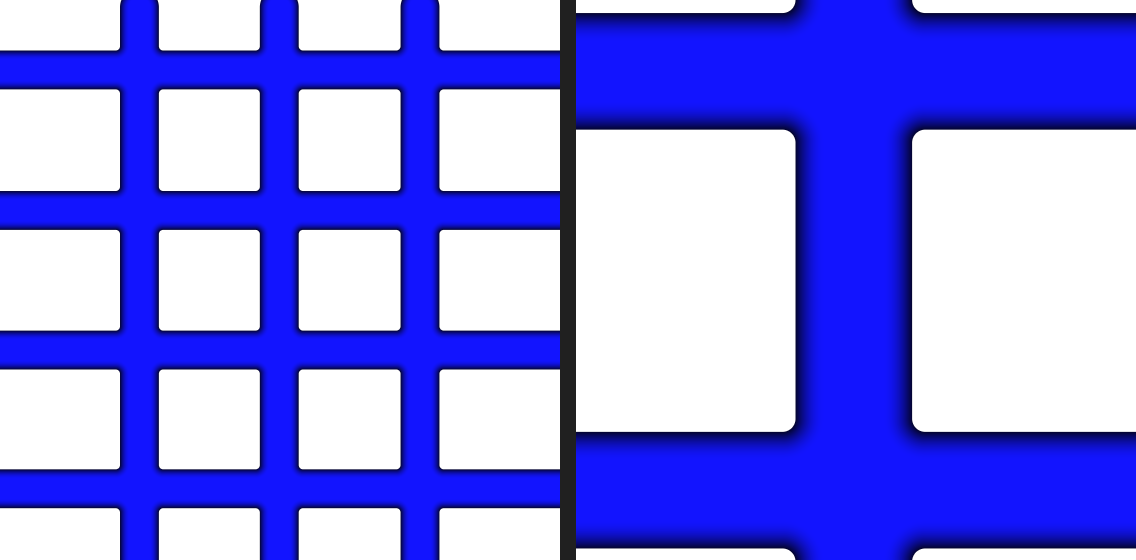
Left: the whole. Right: its middle third, enlarged.
Give the GLSL for this pattern, as a WebGL 2 fragment shader.

```glsl
#version 300 es
precision highp float;
// A lattice of three upright and four level blue bars on white paper.
// Each bar is a distance to its centre line; a rounded union joins them,
// and the distance inside the edge drives a shade from near black to blue.

#define COLUMNS 3.0
#define ROWS 4.0
#define FIRST vec2(0.2490, 0.1272)   // centre of the first column and row
#define PITCH vec2(0.2505, 0.2493)   // mean spacing of columns and rows
#define BOW 0.0008                   // makes the spacing widen slightly
#define HALF_WIDTH 0.0347
#define FILLET 0.0078                // rounding where bars meet
#define COLUMN_TOP 0.987             // the columns end in round caps here
#define SHADE_DEPTH 0.0194           // reach of the dark rim
#define SHADE_START 0.0018           // rim brightness offset at the edge

out vec4 fragColor;
uniform vec2 u_resolution;

const vec3 PAPER = vec3(1.0);
const vec3 BLUE = vec3(0.07, 0.08, 1.0);

// Offset from the nearest column (x) and row (y) centre line.
vec2 nearestBarOffset(vec2 p) {
    vec2 last = vec2(COLUMNS, ROWS) - 1.0;
    vec2 k = clamp(floor((p - FIRST) / PITCH + 0.5), vec2(0.0), last);
    return p - (FIRST + PITCH * k - BOW * k * (last - k));
}

// Union of two distances with a circular fillet in the inner corner.
float roundUnion(float a, float b, float radius) {
    vec2 inset = max(radius - vec2(a, b), 0.0);
    return max(radius, min(a, b)) - length(inset);
}

float latticeDistance(vec2 p) {
    vec2 offset = nearestBarOffset(p);
    float column = length(vec2(offset.x, max(p.y - COLUMN_TOP, 0.0))) - HALF_WIDTH;
    float row = abs(offset.y) - HALF_WIDTH;
    return roundUnion(column, row, FILLET);
}

void main() {
    vec2 p = gl_FragCoord.xy / u_resolution;
    float pixel = 1.0 / min(u_resolution.x, u_resolution.y);
    float d = latticeDistance(p);

    // Dark rim easing out to full blue
    float t = clamp((SHADE_START - d) / SHADE_DEPTH, 0.0, 1.0);
    float shade = 1.0 - (1.0 - t) * (1.0 - t);

    // Smooth outer edge
    float coverage = clamp(0.5 - d / pixel, 0.0, 1.0);
    fragColor = vec4(mix(PAPER, BLUE * shade, coverage), 1.0);
}
```
